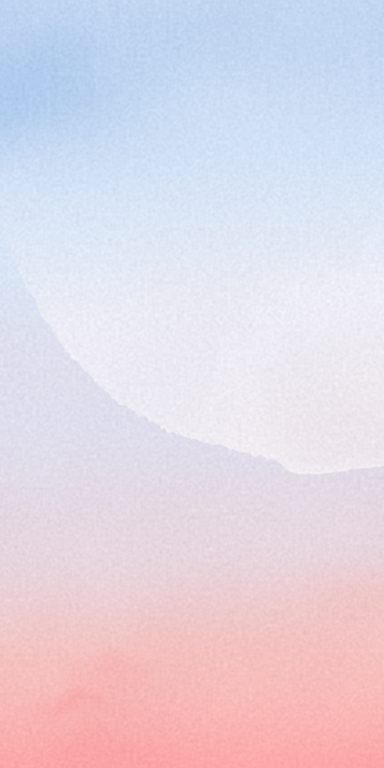
Give the GLSL for this background, as a Shadertoy shader.

```glsl
// Watercolor wash: blue sky and pale torn cloud over lavender melting into coral.

const vec3 SKY_BLUE    = vec3(0.765, 0.840, 0.948);
const vec3 DEEP_BLUE   = vec3(0.670, 0.785, 0.925);
const vec3 PALE_BLUE   = vec3(0.845, 0.900, 0.968);
const vec3 CLOUD_WHITE = vec3(0.924, 0.922, 0.955);
const vec3 CLOUD_BLUSH = vec3(0.932, 0.898, 0.918);
const vec3 RIM_WHITE   = vec3(0.955, 0.940, 0.955);
const vec3 LAVENDER    = vec3(0.872, 0.868, 0.928);
const vec3 MAUVE       = vec3(0.902, 0.838, 0.872);
const vec3 SALMON      = vec3(0.962, 0.745, 0.735);
const vec3 CORAL       = vec3(0.990, 0.650, 0.660);
const vec3 STAIN       = vec3(0.975, 0.580, 0.590);

const float EDGE_SOFTNESS  = 0.0018;
const float EDGE_ROUGHNESS = 0.014;
const float GRAIN_STRENGTH = 0.044;
const float WASH_STRENGTH  = 0.030;

vec2 hashGradient(vec2 cell) {
    vec3 q = fract(cell.xyx * vec3(0.1031, 0.1030, 0.0973));
    q += dot(q, q.yzx + 33.33);
    return 2.0 * fract((q.xx + q.yz) * q.zy) - 1.0;
}

float gradientNoise(vec2 p) {
    vec2 i = floor(p), f = fract(p);
    vec2 u = f * f * f * (f * (f * 6.0 - 15.0) + 10.0);
    vec2 e = vec2(0.0, 1.0);
    float low = mix(dot(hashGradient(i), f),
                    dot(hashGradient(i + e.yx), f - e.yx), u.x);
    float high = mix(dot(hashGradient(i + e), f - e),
                     dot(hashGradient(i + 1.0), f - 1.0), u.x);
    return mix(low, high, u.y);
}

float fbm(vec2 p) {
    float sum = 0.0, amplitude = 0.6;
    for (int octave = 0; octave < 4; octave++) {
        sum += amplitude * gradientNoise(p);
        p = mat2(1.6, 1.2, -1.2, 1.6) * p + 7.3;
        amplitude *= 0.5;
    }
    return sum;
}

// Soft elliptical spot, 1 at its center.
float spot(vec2 uv, vec2 center, vec2 radius) {
    vec2 d = (uv - center) / radius;
    return exp(-dot(d, d));
}

// Height of the torn cloud edge: a falling curve with a notch at the right.
float edgeHeight(float x) {
    float notch = smoothstep(0.70, 0.78, x) * (1.0 - smoothstep(0.76, 1.04, x));
    return 0.389 + 0.318 * exp(-4.15 * x) - 0.019 * notch;
}

vec3 upperWash(vec2 uv, float flow) {
    float y = uv.y + 0.06 * flow;
    vec3 color = mix(PALE_BLUE, SKY_BLUE, smoothstep(0.71, 0.97, y));
    color = mix(CLOUD_WHITE, color, smoothstep(0.56, 0.78, y + 0.04 * (0.5 - uv.x)));
    color = mix(color, DEEP_BLUE, 0.9 * spot(uv + 0.1 * flow, vec2(0.02, 0.89), vec2(0.40, 0.09)));
    color = mix(color, PALE_BLUE, 0.35 * spot(uv, vec2(0.55, 0.84), vec2(0.3, 0.08)));
    return mix(color, CLOUD_BLUSH, 0.8 * spot(uv, vec2(0.95, 0.43), vec2(0.45, 0.11)));
}

vec3 lowerWash(vec2 uv, float flow) {
    float y = uv.y + 0.05 * flow + 0.015 * (0.5 - uv.x);
    vec3 color = mix(MAUVE, LAVENDER, smoothstep(0.28, 0.46, y));
    color = mix(SALMON, color, smoothstep(0.11, 0.30, y));
    color = mix(CORAL, color, smoothstep(-0.03, 0.14, y));
    color = mix(color, PALE_BLUE, 0.9 * smoothstep(0.52, 0.69, y));
    return mix(color, SALMON, 0.45 * spot(uv, vec2(1.02, 0.21), vec2(0.28, 0.045)));
}

void mainImage(out vec4 fragColor, in vec2 fragCoord) {
    vec2 uv = fragCoord / iResolution.xy;
    vec2 p = fragCoord / iResolution.y;
    float flow = fbm(p * 5.0 + 2.0);

    // Two washes meet along a ragged edge that dissolves at the upper left.
    float roughness = fbm(p * vec2(75.0, 55.0)) + 0.6 * fbm(p * 19.0);
    float calm = mix(1.0, 0.15, smoothstep(0.75, 0.80, uv.x));
    float height = uv.y - edgeHeight(uv.x) + EDGE_ROUGHNESS * calm * roughness;
    float softness = EDGE_SOFTNESS + 0.025 * (1.0 - smoothstep(0.0, 0.07, uv.x));
    float cloud = smoothstep(-softness, softness, height);

    // Dried paint leaves a pale rim above the edge.
    vec3 upper = upperWash(uv, flow);
    float rim = exp(-max(height, 0.0) / 0.007) * smoothstep(0.02, 0.3, uv.x);
    upper = mix(upper, RIM_WHITE, (0.4 + 0.5 * smoothstep(0.7, 0.8, uv.x)) * rim);

    // Faint feathered bloom arching across the right of the cloud.
    vec2 arc = (uv - vec2(1.0, 0.46)) / vec2(0.43, 0.21);
    float bloom = 1.0 - length(arc) + 0.5 * fbm(p * vec2(30.0, 12.0));
    upper += 0.011 * smoothstep(-0.10, 0.08, bloom) * (1.0 - smoothstep(0.08, 0.5, bloom));

    // Diagonal coral stain with a smaller, darker pool.
    vec3 lower = lowerWash(uv, flow);
    vec2 q = uv + 0.12 * vec2(fbm(p * 13.0), 0.4 * fbm(p * 13.0 + 9.0));
    float stain = 0.38 * spot(q, vec2(0.20, 0.082), vec2(0.09, 0.015))
                + 0.22 * spot(q, vec2(0.29, 0.125), vec2(0.07, 0.030))
                + 0.25 * spot(q, vec2(0.27, 0.01), vec2(0.28, 0.04));
    lower = mix(lower, STAIN, stain);
    vec3 color = mix(lower, upper, cloud);

    // Pigment mottling, vertical brush streaks and paper grain.
    float streaks = fbm(p * vec2(90.0, 20.0)) * smoothstep(0.45, 0.95, uv.y);
    float grain = gradientNoise(p * 213.0) + 0.45 * gradientNoise(p * 121.0 + 4.0);
    color += WASH_STRENGTH * (flow + 0.8 * streaks) * vec3(1.0, 0.8, 0.5);
    color += GRAIN_STRENGTH * grain * vec3(0.9, 1.0, 0.8);
    fragColor = vec4(clamp(color, 0.0, 1.0), 1.0);
}
```
